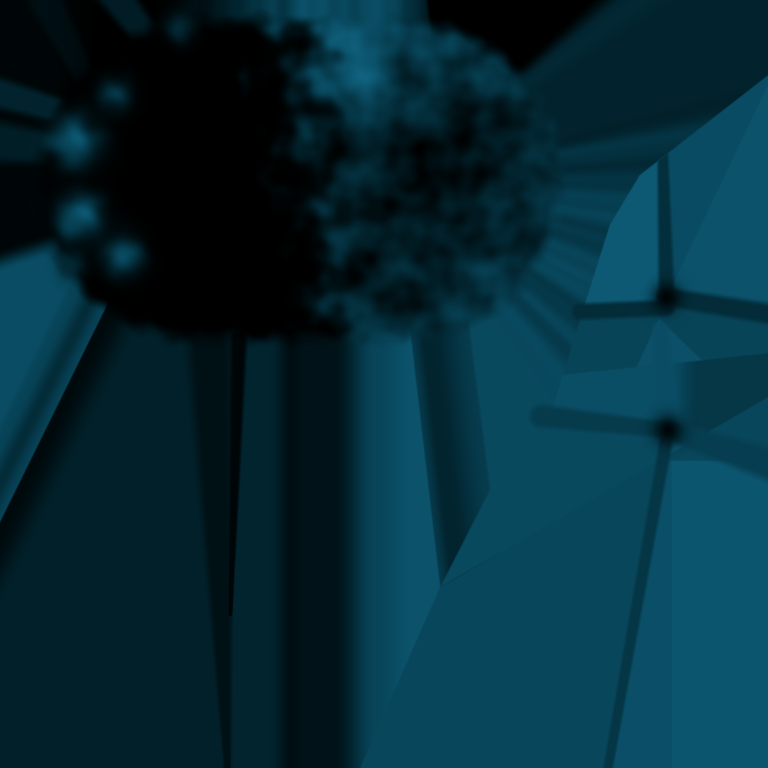
A Shadertoy shader for this background:

```glsl
#define EDGE .0015
#define CAP_LEFT .26
#define CAP_RIGHT .52
#define CAP_Y .766
#define CAP_RADIUS .207
#define CLOUD_SCALE 24.
#define CLOUD_SOFT .014
#define BLOB_GAIN .34
#define NODE_TOP vec2(.868, .613)
#define NODE_LOW vec2(.87, .44)

vec2 hashGradient(vec2 cell) {
    float h = 6.2832 * fract(sin(dot(cell, vec2(127.1, 311.7))) * 4375.85);
    return vec2(cos(h), sin(h));
}

float gradientNoise(vec2 p) {
    vec2 i = floor(p), f = p - i, u = f * f * (3. - 2. * f), e = vec2(1, 0);
    float low = mix(dot(hashGradient(i), f), dot(hashGradient(i + e), f - e), u.x);
    float high = mix(dot(hashGradient(i + e.yx), f - e.yx), dot(hashGradient(i + 1.), f - 1.), u.x);
    return mix(low, high, u.y);
}

float ramp(float a, float b, float x) {
    float t = clamp((x - a) / (b - a), 0., 1.);
    return t * t * (3. - 2. * t);
}

float hard(float d) { return ramp(-EDGE, EDGE, d); }
float bump(float x, float w) { return exp(-x * x / (w * w)); }

// Signed distance to the line xy -> zw, positive on its left
float side(vec2 p, vec4 l) {
    vec2 d = normalize(l.zw - l.xy), q = p - l.xy;
    return d.x * q.y - d.y * q.x;
}

// Soft segment, half width from w0 to w1
float stroke(vec2 p, vec4 l, float w0, float w1) {
    vec2 d = l.zw - l.xy, q = p - l.xy;
    float t = clamp(dot(q, d) / dot(d, d), 0., 1.), w = mix(w0, w1, t);
    return ramp(1.2 * w, .5 * w, length(q - d * t));
}

float lowerColumns(vec2 p) {
    float g = mix(.125, .14, hard(p.x - .303));
    g = mix(g, .075, ramp(.35, .38, p.x)) - .02 * bump(p.x - .378, .012);
    g = mix(g, .27, ramp(.435, .49, p.x));
    g = mix(g, .32, ramp(.49, .535, p.x));
    // Dark wedge
    g = mix(g, .065, stroke(p, vec4(.272, .58, .296, 0), .034, .005));
    g = mix(g, .025, stroke(p, vec4(.311, .56, .3, .2), .012, .003));
    // Slanted shadow and lit triangle
    float slant = side(p, vec4(.143, .61, 0, .32));
    g = mix(g, .04, ramp(.052, .008, slant));
    float lit = .27 - .1 * bump(slant + .022, .014) + .03 * ramp(-.05, -.06, slant);
    return mix(g, lit, hard(-slant));
}

float upperStreaks(vec2 p) {
    float g = .27 * ramp(.26, .44, p.x) * ramp(.6, .49, p.x);
    g += .09 * ramp(.2, .29, p.x) * ramp(.42, .34, p.x);
    g *= 1. + .5 * gradientNoise(vec2(p.x * 42., .3));
    g += .025 * ramp(.14, .04, p.x);
    g += .11 * stroke(p, vec4(0, .878, .1, .85), .022, .016);
    g += .09 * stroke(p, vec4(0, .815, .08, .805), .03, .02);
    g += .11 * stroke(p, vec4(.14, 1.02, .2, .94), .025, .018);
    return g + .035 * stroke(p, vec4(.06, 1, .11, .9), .024, .015);
}

float rightFan(vec2 p) {
    float a = atan(p.y - CAP_Y, p.x - CAP_RIGHT);
    float g = .135 * ramp(.76, .67, a) + .02 * bump(a - .64, .05);
    g = mix(g, .25, ramp(.22, -.15, a));
    g = mix(g, .285, ramp(-.7, -1., a)) + .07 * bump(a - .16, .035);
    float rays = ramp(.3, .15, a) * ramp(-1., -.75, a);
    return g + rays * .09 * gradientNoise(vec2(a * 14., 2.7));
}

float rightPanel(vec2 p) {
    float right = hard(p.x - .868);
    float g = mix(.35, .32, right) - .025 * right * hard(side(p, vec4(NODE_TOP, 1, .89)));
    g = mix(g, .265, ramp(.61, .59, p.y));
    float seam = side(p, vec4(.733, .512, 1, .54));
    g = mix(g, mix(.305, .215, ramp(.87, .91, p.x)), hard(-seam));
    // Pale triangle
    float tri = min(side(p, vec4(.858, .585, .827, .518)), side(p, vec4(.918, .527, .858, .585)));
    g = mix(g, .315, hard(min(tri, seam)));
    g = mix(g, .3, stroke(p, vec4(.86, .57, NODE_LOW), .012, .02));
    return mix(g, mix(.285, .335, right), ramp(.02, -.02, side(p, vec4(.703, .455, 1, .415))));
}

float cloud(vec2 p, float rim) {
    float n = gradientNoise(p * CLOUD_SCALE) + .5 * gradientNoise(p * CLOUD_SCALE * 2. + 7.3);
    float g = .105 + .13 * n + .06 * gradientNoise(p * 9.) + .07 * ramp(-.09, 0., rim);
    g += .19 * bump(distance(p, vec2(.465, .91)), .084);
    g -= .07 * bump(distance(p, vec2(.55, .77)), .063);
    return max(g, 0.) * ramp(.35, .47, p.x + .07 * n + .13 * (p.y - CAP_Y));
}

void mainImage(out vec4 fragColor, in vec2 fragCoord) {
    vec2 p = fragCoord / iResolution.xy;

    // Streaked surroundings
    float g = mix(lowerColumns(p), upperStreaks(p), ramp(-.015, .015, side(p, vec4(0, .66, .09, .69))));
    float band = side(p, vec4(.535, .564, .573, .238));
    float bandTone = .14 + .09 * ramp(.025, .075, band) + .08 * ramp(.018, 0., band);
    g = mix(g, bandTone, hard(band) * hard(CAP_Y - p.y));
    g = mix(g, rightFan(p), ramp(-.003, .003, side(p, vec4(.612, .564, .638, .362))));

    // Faceted panel
    float panel = min(side(p, vec4(1, .902, .833, .772)), side(p, vec4(.833, .772, .794, .707)));
    panel = min(panel, side(p, vec4(.794, .707, .733, .512)));
    g = mix(g, rightPanel(p), hard(panel));

    // Lower facets
    float ridge = side(p, vec4(.859, .401, .573, .235));
    float slope = side(p, vec4(.573, .235, .469, 0));
    float notch = min(side(p, vec4(.638, .362, .573, .235)), .362 - p.y);
    g = mix(g, .285, hard(min(notch, -ridge)));
    g = mix(g, .275, hard(min(ridge, slope)));
    float spine = min(side(p, vec4(NODE_LOW, .79, 0)), .4 - p.y);
    g = mix(g, mix(.31, .335, hard(p.x - .875)), hard(spine));

    // Nodes and their arms
    g = mix(g, .21, stroke(p, vec4(NODE_LOW, .79, -.01), .01, .007));
    g = mix(g, .18, hard(panel) * stroke(p, vec4(.863, .8, NODE_TOP), .008, .012));
    g = mix(g, .17, stroke(p, vec4(.755, .594, .868, .599), .012, .012));
    g = mix(g, .17, stroke(p, vec4(NODE_TOP, 1.01, .59), .014, .015));
    g = mix(g, .23, stroke(p, vec4(.705, .458, NODE_LOW), .017, .012));
    g = mix(g, .24, stroke(p, vec4(NODE_LOW, 1.01, .393), .014, .025));
    g *= 1. - .9 * bump(distance(p, NODE_TOP), .018);
    g *= 1. - .9 * bump(distance(p, NODE_LOW), .019);

    // Hollow capsule of cloud
    float rim = distance(p, vec2(clamp(p.x, CAP_LEFT, CAP_RIGHT), CAP_Y)) - CAP_RADIUS;
    float ragged = rim + .012 * gradientNoise(p * 38.);
    g = mix(g, cloud(p, rim), ramp(CLOUD_SOFT, -CLOUD_SOFT, ragged));

    // Glowing blobs: centre and radius
    vec3 blobs[6] = vec3[6](vec3(.15, .877, .02), vec3(.098, .818, .029), vec3(.105, .718, .027),
        vec3(.16, .667, .023), vec3(.092, .655, .018), vec3(.233, .963, .018));
    for (int i = 0; i < 6; i++) {
        vec2 q = (p - blobs[i].xy) / blobs[i].z + .5 * gradientNoise(p * 30.);
        g = mix(g, BLOB_GAIN * ramp(.01, .027, blobs[i].z), exp(-dot(q, q)));
    }
    fragColor = vec4(.42 * g * g, g, 1.3 * g, 1);
}
```
